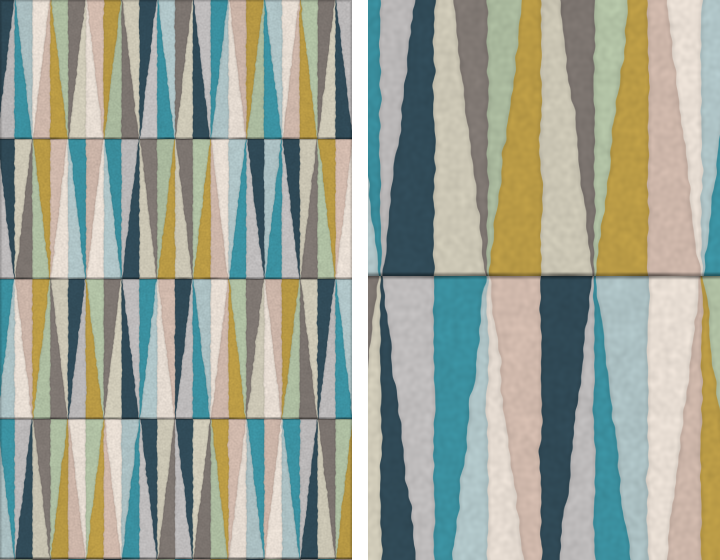
Left, the full canvas; right, a detail of the centre.
This pattern is drawn by a WebGL 2 fragment shader. Its source:

```glsl
#version 300 es
precision highp float;

#define ROWS 4.0
#define COLUMNS 19.75
#define COLUMN_SHIFT 0.18
#define ROW_SHIFT 0.01
#define TIP_WIDTH 0.03
#define WANDER 0.07
#define FUZZ 0.06
#define PILE_DEPTH 0.07
#define GROOVE_DEPTH 0.06
#define SEAM_WIDTH 0.0035
#define BINDING_WIDTH 0.006

uniform vec2 u_resolution;
out vec4 fragColor;

// Strong yarns at even places, pale yarns at odd ones
const vec3 YARNS[10] = vec3[10](
  vec3(0.23, 0.56, 0.62), vec3(0.80, 0.78, 0.71),   // teal, beige
  vec3(0.72, 0.60, 0.27), vec3(0.68, 0.76, 0.77),   // gold, pale blue
  vec3(0.19, 0.29, 0.34), vec3(0.68, 0.74, 0.63),   // navy, sage
  vec3(0.91, 0.87, 0.83), vec3(0.74, 0.73, 0.73),   // cream, silver
  vec3(0.49, 0.46, 0.44), vec3(0.81, 0.72, 0.67));  // taupe, blush

vec2 hash2(vec2 p) {
  vec3 h = fract(p.xyx * vec3(0.1031, 0.1030, 0.0973));
  h += dot(h, h.yzx + 33.33);
  return fract((h.xx + h.yz) * h.zy);
}

float gradientNoise(vec2 p) {
  vec2 cell = floor(p), f = fract(p);
  vec2 w = f * f * f * (f * (f * 6.0 - 15.0) + 10.0);
  vec2 o = vec2(1.0, 0.0);
  float a = dot(hash2(cell) * 2.0 - 1.0, f);
  float b = dot(hash2(cell + o) * 2.0 - 1.0, f - o);
  float c = dot(hash2(cell + o.yx) * 2.0 - 1.0, f - o.yx);
  float d = dot(hash2(cell + 1.0) * 2.0 - 1.0, f - 1.0);
  return mix(mix(a, b, w.x), mix(c, d, w.x), w.y);
}

// Yarn of a strip: ten in turn, shifted by block and by row
vec3 stripColor(int strip, int row) {
  int s = strip + 20;
  int stride = row % 2 == 0 ? 3 : 7;
  int index = (s * stride + 2 * (s / 10) + row * 3) % 10;
  float dye = hash2(vec2(float(s), float(row) + 7.0)).x - 0.5;
  return YARNS[index] * (1.0 + 0.05 * dye);
}

void main() {
  vec2 uv = gl_FragCoord.xy / u_resolution;
  vec2 p = gl_FragCoord.xy / u_resolution.x;

  // Rows run from the top down
  float y = (1.0 - uv.y) * ROWS + ROW_SHIFT;
  int row = int(floor(y));
  float t = fract(y);

  // Hand-cut edges: slow wander and fine fuzz
  float u = uv.x * COLUMNS + COLUMN_SHIFT;
  vec2 q = vec2(u * 0.9, p.y * 20.0) + float(row) * 17.0;
  u += WANDER * gradientNoise(q);
  u += FUZZ * gradientNoise(vec2(u * 2.0, p.y * 75.0) + 41.0);

  // Each column is split by a diagonal that alternates in direction
  float column = floor(u);
  float f = u - column;
  int c = int(column);
  bool tipAtTopLeft = (c + row + 20) % 2 == 1;
  float cut = mix(TIP_WIDTH, 1.0 - TIP_WIDTH, tipAtTopLeft ? t : 1.0 - t);

  // Blend the strips from left to right
  float aa = 0.8 * COLUMNS / u_resolution.x;
  vec3 color = stripColor(2 * c - 1, row);
  color = mix(color, stripColor(2 * c, row), smoothstep(-aa, aa, f));
  color = mix(color, stripColor(2 * c + 1, row), smoothstep(-aa, aa, f - cut));
  color = mix(color, stripColor(2 * c + 2, row), smoothstep(-aa, aa, f - 1.0));

  // Carved groove between strips
  float edge = min(abs(f - cut), min(f, 1.0 - f));
  color *= 1.0 - GROOVE_DEPTH * (1.0 - smoothstep(0.0, 0.07 + aa, edge));

  // Wool pile
  float pile = gradientNoise(p * 150.0) + 0.6 * gradientNoise(p * 45.0 + 9.0);
  color *= 1.0 + PILE_DEPTH * pile;

  // Seams between rows, broken in strength along their length
  float px = 1.0 / u_resolution.x;
  float seam = min(t, 1.0 - t) / ROWS * u_resolution.y / u_resolution.x;
  float strength = 0.4 + 0.3 * gradientNoise(vec2(uv.x * 24.0, float(row)));
  color *= 1.0 - strength * (1.0 - smoothstep(0.0, SEAM_WIDTH + px, seam));

  // Bound outer edge
  vec2 inset = min(p, u_resolution / u_resolution.x - p);
  float border = min(inset.x, inset.y);
  color *= 1.0 - 0.18 * (1.0 - smoothstep(0.0, BINDING_WIDTH + px, border));

  fragColor = vec4(color, 1.0);
}
```
